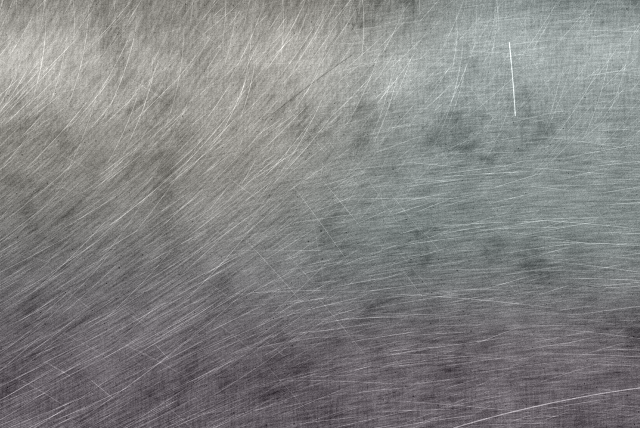
Give the GLSL for this texture, as a WebGL 2 fragment shader.

```glsl
#version 300 es
precision highp float;
// Worn, brushed metal sheet: a soft light gradient with sine-based mottling,
// stretched cellular noise for the brushing, and layers of cell-scattered
// scratches that follow two gently curved flow fields, left and right.

uniform vec2 u_resolution;
out vec4 fragColor;

const float LINE_WIDTH = 0.0021;    // scratch half width, in canvas heights
const float SCRATCH_GAIN = 0.125;
const float BRUSH_GAIN = 0.125;
const float GRAIN_GAIN = 0.10;
const float MOTTLE_GAIN = 0.026;
const float PIT_GAIN = 0.16;
const int LAYERS = 5;
const vec3 COOL_TINT = vec3(-0.020, 0.014, 0.010);
const vec3 WARM_TINT = vec3(0.014, 0.006, -0.018);
const vec3 PLUM_TINT = vec3(0.010, -0.014, 0.008);

vec4 hash4(vec3 p) {
    vec4 h = fract(p.xyzx * vec4(0.1031, 0.1030, 0.0973, 0.1099));
    h += dot(h, h.wzxy + 33.33);
    return fract((h.xxyz + h.yzzw) * h.zywx);
}

float lineWidth() { return max(LINE_WIDTH, 0.75 / u_resolution.y); }

float glow(vec2 p, vec2 center, vec2 radius) {
    vec2 d = (p - center) / radius;
    return exp(-dot(d, d));
}

// Cellular noise, roughly centred on zero
float cellular(vec2 q, float seed) {
    vec2 id = floor(q);
    float nearest = 4.0;
    for (int j = -1; j <= 1; j++)
    for (int i = -1; i <= 1; i++) {
        vec2 c = id + vec2(i, j);
        vec2 d = q - c - hash4(vec3(c, seed)).xy;
        nearest = min(nearest, dot(d, d));
    }
    return 0.46 - sqrt(nearest);
}

// Layered sines, each octave turned and bent
float mottle(vec2 p) {
    float sum = 0.0, gain = 1.0;
    p *= 5.0;
    for (int i = 0; i < 6; i++) {
        p = mat2(1.36, 1.08, -1.08, 1.36) * p + 2.3;
        sum += gain * sin(p.x + 1.4 * sin(p.y * 0.8)) * cos(p.y + sin(p.x * 0.6));
        gain *= 0.8;
    }
    return sum;
}

// One tapered scratch per cell along q.x; stretch converts q.y to distance
float scratches(vec2 q, vec2 cell, float stretch, float seed) {
    vec2 id = floor(q / cell);
    float width = lineWidth(), sum = 0.0;
    for (int j = -1; j <= 1; j++)
    for (int i = -1; i <= 1; i++) {
        vec2 c = id + vec2(i, j);
        vec4 r = hash4(vec3(c, seed));
        vec2 d = q - (c + r.xy) * cell;
        d.y -= (fract(r.z * 17.0) - 0.5) * 1.8 * cell.y / cell.x * d.x;
        float halfLength = cell.x * mix(0.2, 1.0, r.z);
        float line = 1.0 - smoothstep(0.0, width, abs(d.y) / stretch);
        float taper = 1.0 - smoothstep(0.3, 1.0, abs(d.x) / halfLength);
        sum += line * taper * (1.5 * r.w * r.w * r.w - 0.25);
    }
    return sum;
}

// Long gouge between two points, sagging by bend
float gouge(vec2 p, vec2 a, vec2 b, float bend) {
    vec2 ab = b - a;
    float t = clamp(dot(p - a, ab) / dot(ab, ab), 0.0, 1.0);
    vec2 normal = normalize(vec2(-ab.y, ab.x));
    float d = length(p - a - ab * t - normal * bend * t * (1.0 - t));
    return 1.0 - smoothstep(0.0, lineWidth() * 1.3, d);
}

void main() {
    vec2 p = gl_FragCoord.xy / u_resolution.y;

    // Broad light
    float light = 0.345 + 0.235 * smoothstep(-0.10, 0.88, p.y) - 0.08 * smoothstep(0.88, 1.03, p.y);
    light += 0.13 * glow(p, vec2(0.02, 0.85), vec2(0.32, 0.10));
    light += 0.08 * glow(p, vec2(1.40, 0.90), vec2(0.35, 0.10));
    light += 0.05 * glow(p, vec2(0.85, 0.83), vec2(0.35, 0.12));
    light -= 0.04 * glow(p, vec2(0.05, 0.42), vec2(0.35, 0.25));
    float m = mottle(p);
    light += MOTTLE_GAIN * m - 0.04 * smoothstep(0.7, 2.0, -m);

    // Flow fields: steep on the left, nearly level on the right
    float side = smoothstep(-0.28, 0.28, p.x - 0.55 - 0.4 * p.y);
    float top = smoothstep(0.55, 0.78, p.y);
    float leftSlope = 2.0 - 1.6 * p.y;
    vec2 leftFlow = vec2(p.y, p.x - 2.0 * p.y + 0.8 * p.y * p.y);
    float rightX = p.x - 0.8;
    vec2 rightFlow = vec2(p.x, p.y - 0.18 * rightX + 0.12 * rightX * rightX);
    float leftWeight = mix(1.0, 0.25 + 0.45 * top, side);
    float rightWeight = mix(0.25, 1.0 - 0.55 * top, side);

    // Brushing and fine grain
    float edges = max(top, 1.0 - smoothstep(0.05, 0.25, p.y));
    float brush = (1.0 - side) * cellular(leftFlow * vec2(16.0, 110.0), 1.0);
    brush += (0.3 + 0.7 * side * (1.0 - 0.4 * top)) * cellular(rightFlow * vec2(14.0, 170.0), 2.0);
    brush += 0.6 * edges * cellular(p * vec2(170.0, 16.0), 3.0);
    light += BRUSH_GAIN * brush;
    light += GRAIN_GAIN * (cellular(p * 290.0, 4.0) + 0.6 * cellular(p * 117.0 + 0.4 * p.yx, 5.0));

    // Scratch layers, each tilted a little off its flow
    float marks = 0.0;
    for (int i = 0; i < LAYERS; i++) {
        float k = float(i), tilt = (k - 2.0) * 0.22;
        vec2 a = leftFlow + vec2(k * 0.37, tilt * p.y);
        vec2 b = rightFlow + vec2(k * 0.29, tilt * 0.4 * p.x);
        float stretch = length(vec2(1.0, leftSlope - tilt));
        marks += leftWeight * scratches(a, vec2(0.07 + 0.03 * k, 0.022), stretch, 10.0 + k);
        marks += rightWeight * scratches(b, vec2(0.11 + 0.04 * k, 0.014), 1.0, 20.0 + k);
    }
    float tangle = 0.35 + glow(p, vec2(0.30, 0.12), vec2(0.25, 0.15)) + 0.4 * glow(p, vec2(0.75, 0.5), vec2(0.3));
    marks += tangle * scratches(vec2(p.x, p.y + 0.4 * p.x + 0.5 * p.x * p.x), vec2(0.11, 0.035), 1.4, 30.0);
    marks += 0.5 * tangle * scratches(vec2(p.y, p.x - 0.1 * p.y), vec2(0.13, 0.05), 1.0, 31.0);
    marks += 2.6 * gouge(p, vec2(1.190, 0.90), vec2(1.204, 0.73), 0.004);
    marks += 2.4 * gouge(p, vec2(1.06, 0.0), vec2(1.52, 0.097), 0.04);
    marks -= 1.0 * gouge(p, vec2(0.62, 0.72), vec2(0.82, 0.87), 0.01);
    light += SCRATCH_GAIN * marks;

    // Sparse dark pits
    vec2 pitCell = floor(p * 34.0);
    vec4 r = hash4(vec3(pitCell, 40.0));
    float pitDistance = length(p - (pitCell + 0.15 + 0.7 * r.xy) / 34.0);
    float pitRadius = 0.0018 + 0.0016 * r.z * r.z;
    light -= PIT_GAIN * smoothstep(0.5, 1.0, r.w) * (1.0 - smoothstep(0.2, 1.0, pitDistance / pitRadius));

    // Tints by region
    vec3 color = vec3(light);
    color += COOL_TINT * side * smoothstep(0.15, 0.5, p.y);
    color += WARM_TINT * (1.0 - side) * smoothstep(0.3, 0.7, p.y);
    color += PLUM_TINT * (1.0 - smoothstep(0.05, 0.5, p.y));
    fragColor = vec4(clamp(color, 0.0, 1.0), 1.0);
}
```
